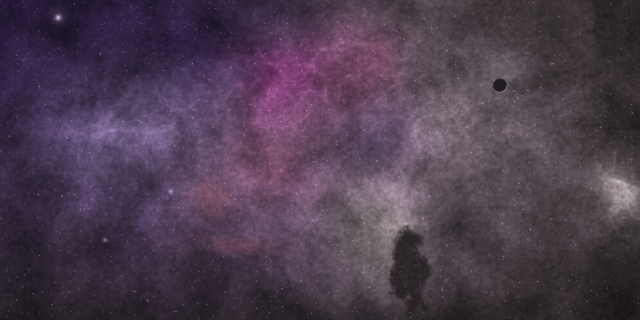
A Shadertoy shader for this background:

```glsl
// A dim nebula running from indigo through magenta to ash grey, with a small dark planet.
// Soft elliptical tints are laid over a dark base in warped space, then broken up by
// fractal gradient noise, ridged filaments, a dust column and hashed star layers.

const vec3 INDIGO = vec3(0.13, 0.085, 0.20);
const vec3 CHARCOAL = vec3(0.135, 0.115, 0.125);
const vec3 DUSK = vec3(0.17, 0.135, 0.18);
const vec3 LAVENDER = vec3(0.41, 0.35, 0.50);
const vec3 VIOLET = vec3(0.29, 0.22, 0.36);
const vec3 MAUVE = vec3(0.42, 0.32, 0.42);
const vec3 MAGENTA = vec3(0.47, 0.19, 0.42);
const vec3 ROSE = vec3(0.48, 0.28, 0.39);
const vec3 EMBER = vec3(0.48, 0.29, 0.32);
const vec3 ASH = vec3(0.43, 0.38, 0.41);
const vec3 PALE = vec3(0.59, 0.55, 0.55);
const vec3 STARLIGHT = vec3(0.58, 0.54, 0.60);
const vec2 PLANET_POS = vec2(1.563, 0.732);
const float PLANET_RADIUS = 0.022;
const float WARP = 0.10;          // bending of the cloud outlines
const float CLOUD_CONTRAST = 0.75;
const float FILAMENT_GAIN = 0.20;
const float GRAIN = 0.16;

// Integer hash: two values in 0..1 per lattice cell
vec2 hash2(vec2 cell) {
    uvec2 q = uvec2(ivec2(cell)) * uvec2(1597u, 3812u) + 7919u;
    q = (q ^ (q.yx >> 3u)) * 74779u;
    q = (q ^ (q.yx >> 7u)) * 51749u;
    q ^= q >> 15u;
    return vec2(q & 65535u) / 65535.0;
}

float cornerRamp(vec2 cell, vec2 offset) {
    float angle = 6.2832 * hash2(cell).x;
    return dot(vec2(cos(angle), sin(angle)), offset);
}

float gradientNoise(vec2 p) {
    vec2 i = floor(p), f = p - i;
    vec2 u = f * f * f * (f * (f * 6.0 - 15.0) + 10.0);
    vec2 e = vec2(1, 0);
    return mix(mix(cornerRamp(i, f), cornerRamp(i + e, f - e), u.x),
               mix(cornerRamp(i + e.yx, f - e.yx), cornerRamp(i + 1.0, f - 1.0), u.x), u.y);
}

float fbm(vec2 p) {
    float sum = 0.0, gain = 0.6;
    for (int i = 0; i < 5; i++) {
        sum += gain * gradientNoise(p);
        p = mat2(1.6, 1.2, -1.2, 1.6) * p + 17.3;
        gain *= 0.55;
    }
    return sum;
}

// Thin bright threads along the zero lines of noise
float filaments(vec2 p) {
    float sum = 0.0, gain = 0.6;
    for (int i = 0; i < 3; i++) {
        sum += gain * pow(max(1.0 - 2.0 * abs(gradientNoise(p)), 0.0), 9.0);
        p = mat2(1.5, 1.1, -1.1, 1.5) * p + 5.7;
        gain *= 0.7;
    }
    return sum;
}

float glow(vec2 p, vec2 centre, vec2 radius) {
    vec2 d = (p - centre) / radius;
    return exp(-dot(d, d));
}

void tint(inout vec3 col, vec2 p, vec2 centre, vec2 radius, vec3 colour, float amount) {
    col = mix(col, colour, amount * glow(p, centre, radius));
}

// One jittered star per cell; most are faint
float stars(vec2 p, float density, float radius, float pixel) {
    vec2 cell = floor(p * density);
    vec2 centre = (cell + 0.2 + 0.6 * hash2(cell + 31.0)) / density;
    float size = max(radius, 0.65 * pixel);
    float d = length(p - centre) / size;
    return pow(hash2(cell + 83.0).y, 7.0) * exp(-d * d);
}

void mainImage(out vec4 fragColor, in vec2 fragCoord) {
    vec2 p = fragCoord / iResolution.xy * vec2(2, 1);
    float pixel = 1.0 / iResolution.y;
    vec2 bend = vec2(fbm(p * 3.0 + 4.0), fbm(p * 3.0 + 41.0));
    vec2 q = p + WARP * bend;

    // Dark base and broad clouds
    vec3 col = mix(mix(DUSK, INDIGO, smoothstep(0.1, 0.8, p.y)), CHARCOAL, smoothstep(0.5, 1.4, p.x));
    tint(col, q, vec2(0.72, 0.50), vec2(0.62, 0.42), VIOLET, 0.85);
    tint(col, q, vec2(1.36, 0.58), vec2(0.44, 0.58), ASH, 0.85);
    tint(col, q, vec2(1.70, 0.44), vec2(0.32, 0.20), ASH, 0.45);
    tint(col, q, vec2(0.42, 0.56), vec2(0.30, 0.21), LAVENDER, 0.82);
    tint(col, q, vec2(0.92, 0.46), vec2(0.36, 0.30), MAUVE, 0.80);

    // Coloured hearts and pale cores
    tint(col, q, vec2(0.56, 0.84), vec2(0.19, 0.11), INDIGO, 0.80);
    tint(col, q, vec2(0.90, 0.77), vec2(0.15, 0.12), MAGENTA, 0.85);
    tint(col, q, vec2(1.10, 0.77), vec2(0.14, 0.15), ROSE, 0.75);
    tint(col, q, vec2(0.87, 0.52), vec2(0.14, 0.13), ROSE, 0.65);
    tint(col, q, vec2(0.68, 0.38), vec2(0.06, 0.07), EMBER, 0.50);
    tint(col, q, vec2(0.73, 0.22), vec2(0.13, 0.035), EMBER, 0.45);
    tint(col, q, vec2(1.18, 0.58), vec2(0.11, 0.09), VIOLET, 0.55);
    tint(col, q, vec2(1.17, 0.27), vec2(0.14, 0.15), PALE, 0.85);
    tint(col, q, vec2(1.95, 0.39), vec2(0.08, 0.10), PALE, 0.75);

    // Dim pockets and lower edge
    tint(col, q, vec2(0.25, 0.26), vec2(0.13, 0.06), DUSK, 0.55);
    tint(col, q, vec2(0.60, 0.17), vec2(0.10, 0.06), DUSK, 0.55);
    tint(col, q, vec2(1.53, 0.33), vec2(0.11, 0.06), CHARCOAL, 0.40);
    col = mix(col, CHARCOAL, 0.65 * (1.0 - smoothstep(-0.05, 0.24, q.y)));

    // Cloud texture, threads and dust
    col *= 1.0 + CLOUD_CONTRAST * fbm(q * 6.0 + 9.0);
    float threadMask = 0.12 + glow(p, vec2(0.97, 0.77), vec2(0.20, 0.12))
        + 0.7 * glow(p, vec2(0.50, 0.64), vec2(0.36, 0.14))
        + 0.8 * glow(p, vec2(1.30, 0.72), vec2(0.18, 0.18))
        + 0.5 * glow(p, vec2(1.75, 0.72), vec2(0.20, 0.20))
        + 1.5 * glow(p, vec2(1.95, 0.38), vec2(0.07, 0.14));
    col += FILAMENT_GAIN * threadMask * filaments(q * vec2(5, 7)) * (0.3 + col);
    float dust = glow(q, vec2(1.28, 0.15), vec2(0.075, 0.13)) + 0.9 * fbm(p * 13.0);
    col = mix(col, CHARCOAL, 0.85 * smoothstep(0.42, 0.80, dust));
    col *= 1.0 + GRAIN * gradientNoise(p * 95.0) + GRAIN * gradientNoise(p * 47.0);

    // Star layers and three haloed stars
    float light = 0.45 * stars(p, 62.0, 0.0018, pixel) + 0.5 * stars(p + 3.0, 27.0, 0.0025, pixel);
    light += 0.9 * glow(p, vec2(0.182, 0.945), vec2(0.008)) + 0.25 * glow(p, vec2(0.182, 0.945), vec2(0.022));
    light += 0.6 * glow(p, vec2(0.534, 0.402), vec2(0.007)) + 0.5 * glow(p, vec2(0.328, 0.250), vec2(0.007));
    col += STARLIGHT * light;

    // Planet: dark disc with a lit lower rim
    vec2 r = p - PLANET_POS;
    float disc = 1.0 - smoothstep(-pixel, pixel, length(r) - PLANET_RADIUS);
    float rim = smoothstep(0.0, 0.005, length(r - vec2(-0.002, 0.004)) - PLANET_RADIUS + 0.002);
    col = mix(col, mix(CHARCOAL, PALE, 0.8 * rim), disc);
    fragColor = vec4(clamp(col, 0.0, 1.0), 1.0);
}
```
